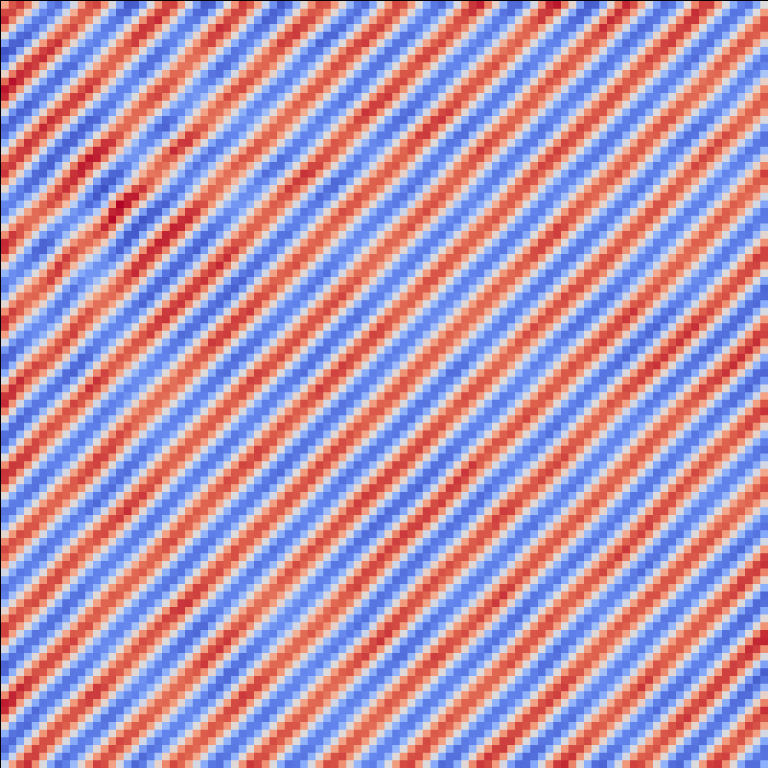
Give the GLSL for this pattern, as a WebGL 1 fragment shader.

```glsl
precision highp float;
// Diagonal red and blue wave on a coarse grid, with one point defect and mild noise.

uniform vec2 u_resolution;

const float TAU = 6.2831853;
const float CELLS = 100.0;       // grid cells per side
const float PERIOD = 10.0;       // cells per wave, across and down
const float CREST = 1.5;         // column + row of the first crest
const float FRAME = 1.0 / 768.0; // dark line at left and top
const int SAMPLES = 4;           // antialiasing samples per axis

float hash(vec2 p) {
  vec3 q = fract(vec3(p.xyx) * 0.1031);
  q += dot(q, q.yzx + 33.33);
  return fract((q.x + q.y) * q.z);
}

// Smooth value noise from -1 to 1
float noise(vec2 p) {
  vec2 i = floor(p);
  vec2 f = fract(p);
  f = f * f * (3.0 - 2.0 * f);
  float low = mix(hash(i), hash(i + vec2(1.0, 0.0)), f.x);
  float high = mix(hash(i + vec2(0.0, 1.0)), hash(i + vec2(1.0)), f.x);
  return 2.0 * mix(low, high, f.y) - 1.0;
}

// One step of an eight-segment colour ramp
vec3 rampStep(vec3 base, vec3 next, float t, float index) {
  return mix(base, next, clamp(t * 8.0 - index, 0.0, 1.0));
}

// Diverging ramp: blue, pale grey, red
vec3 coolWarm(float t) {
  vec3 c = vec3(0.23, 0.30, 0.75);
  c = rampStep(c, vec3(0.38, 0.51, 0.92), t, 0.0);
  c = rampStep(c, vec3(0.55, 0.69, 0.99), t, 1.0);
  c = rampStep(c, vec3(0.72, 0.81, 0.97), t, 2.0);
  c = rampStep(c, vec3(0.87, 0.86, 0.86), t, 3.0);
  c = rampStep(c, vec3(0.96, 0.77, 0.68), t, 4.0);
  c = rampStep(c, vec3(0.95, 0.60, 0.48), t, 5.0);
  c = rampStep(c, vec3(0.87, 0.38, 0.30), t, 6.0);
  return rampStep(c, vec3(0.70, 0.02, 0.15), t, 7.0);
}

// Fringes around the defect: x changes the amplitude, y the phase
vec2 defectFringes(vec2 offset) {
  float radius = length(offset);
  float along = abs(offset.x + offset.y) * 0.7071;
  float angle = 0.63 * (radius - along);
  float fade = 1.0 / (1.0 + 0.22 * radius);
  return fade * vec2(0.30 * cos(angle), 0.45 * sin(angle));
}

// Wave height at a cell, counted from the upper left
float waveHeight(vec2 cell) {
  vec2 fringes = defectFringes(cell - vec2(14.0, 25.0));
  float phase = TAU * (cell.x + cell.y - CREST) / PERIOD;
  phase += 0.16 * noise(cell / 9.0 + 17.0) - fringes.y;

  vec2 toEdge = min(cell, CELLS - 1.0 - cell);
  float edgeBoost = 0.07 * exp(-0.4 * min(toEdge.x, toEdge.y));
  float amplitude = 0.81 + fringes.x + edgeBoost;
  amplitude += 0.07 * noise(cell / 6.0 + 41.0);

  return amplitude * cos(phase) + 0.03 * (2.0 * hash(cell + 5.0) - 1.0);
}

vec3 gridColor(vec2 uv) {
  vec2 p = vec2(uv.x, 1.0 - uv.y);
  if (min(p.x, p.y) < FRAME) return vec3(0.0);
  vec2 cell = floor((p - FRAME) / (1.0 - FRAME) * CELLS);
  return coolWarm(0.5 + 0.5 * waveHeight(min(cell, CELLS - 1.0)));
}

void main() {
  vec3 sum = vec3(0.0);
  for (int row = 0; row < SAMPLES; row++) {
    for (int column = 0; column < SAMPLES; column++) {
      vec2 shift = (vec2(float(column), float(row)) + 0.5) / float(SAMPLES) - 0.5;
      sum += gridColor((gl_FragCoord.xy + shift) / u_resolution);
    }
  }
  gl_FragColor = vec4(sum / float(SAMPLES * SAMPLES), 1.0);
}
```
